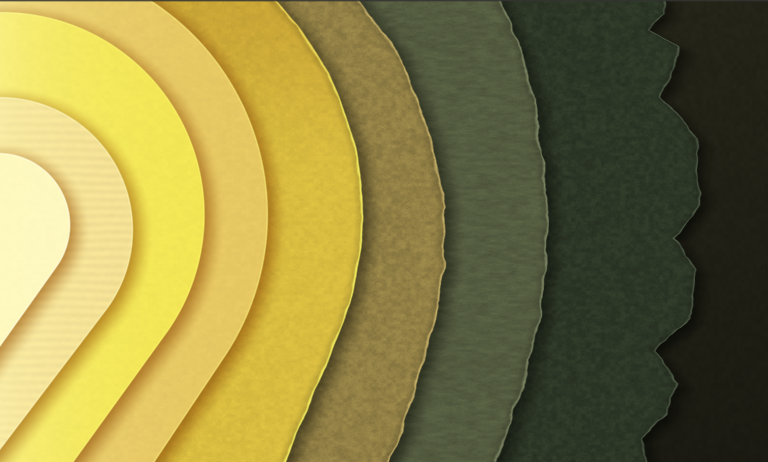
Give the GLSL for this background, as a WebGL 2 fragment shader.

```glsl
#version 300 es
precision highp float;
// Stacked paper sheets, from cream at the left to near black at the right.
// Each sheet is a disc that runs into a slanted tangent line; the outer ones
// have noisy torn rims. They are painted back to front with soft shadows.
uniform vec2 u_resolution;
out vec4 outColor;

const int SHEETS = 8;
const int BITES = 5;
// Disc centre x, y, radius, and the angle below which the edge runs straight
const vec4 SHAPE[SHEETS] = vec4[](
  vec4(-0.004, 0.513, 0.156, 0.618), vec4(0.0, 0.502, 0.288, 0.65),
  vec4(0.004, 0.535, 0.439, 0.625), vec4(0.028, 0.535, 0.552, 0.588),
  vec4(0.121, 0.535, 0.665, 0.398), vec4(0.169, 0.491, 0.794, 0.315),
  vec4(-0.032, 0.513, 1.216, 0.5), vec4(0.173, 0.535, 1.342, 0.5));
const vec3 PAPER[SHEETS] = vec3[](
  vec3(0.99, 0.97, 0.76), vec3(0.95, 0.87, 0.57), vec3(0.95, 0.90, 0.32),
  vec3(0.90, 0.78, 0.38), vec3(0.85, 0.74, 0.25), vec3(0.57, 0.50, 0.27),
  vec3(0.33, 0.36, 0.25), vec3(0.175, 0.215, 0.15));
const float TEAR[SHEETS] = float[](0.0, 0.0, 0.0, 0.0, 0.007, 0.018, 0.021, 0.027);
const float GRAIN[SHEETS] = float[](0.015, 0.02, 0.025, 0.03, 0.06, 0.16, 0.16, 0.24);
// Notches in the outermost sheet: height, depth, half width
const vec3 BITE[BITES] = vec3[](
  vec3(0.935, 0.055, 0.035), vec3(0.79, 0.065, 0.09), vec3(0.485, 0.06, 0.07),
  vec3(0.24, 0.08, 0.07), vec3(0.05, 0.04, 0.05));
const vec3 BACKDROP = vec3(0.125, 0.125, 0.085);
const vec3 GLOW = vec3(1.0, 0.98, 0.72);
const vec3 WARM_SHADE = vec3(0.70, 0.50, 0.24);
const vec3 DARK_SHADE = vec3(0.38, 0.38, 0.36);
const vec2 SHADOW_SHIFT = vec2(0.008, -0.012);
const float SHADOW_BLUR = 0.038;

float hash(vec2 p) {
  p = fract(p * vec2(0.1031, 0.1137));
  p += dot(p, p.yx + 33.33);
  return fract((p.x + p.y) * p.x * 17.31);
}

float noise(vec2 p) {
  vec2 i = floor(p), f = fract(p);
  f = f * f * (3.0 - 2.0 * f);
  return mix(mix(hash(i), hash(i + vec2(1, 0)), f.x),
             mix(hash(i + vec2(0, 1)), hash(i + 1.0), f.x), f.y);
}

float fbm(vec2 p) {
  float sum = 0.0, amp = 0.5;
  for (int k = 0; k < 4; k++) {
    sum += amp * noise(p);
    p = p * 2.07 + 11.3;
    amp *= 0.5;
  }
  return sum / 0.9375;
}

// Signed distance to the edge of one sheet, negative on the paper
float sheetEdge(int i, vec2 p) {
  vec4 s = SHAPE[i];
  vec2 q = p - s.xy;
  vec2 normal = vec2(cos(s.w), -sin(s.w));
  vec2 along = vec2(normal.y, -normal.x);
  float d = (dot(q, along) > 0.0 ? dot(q, normal) : length(q)) - s.z;
  if (TEAR[i] > 0.0) d += TEAR[i] * (fbm(p * vec2(9.0, 19.0) + float(i) * 17.0) - 0.5);
  if (i == SHEETS - 1)
    for (int k = 0; k < BITES; k++)
      d += BITE[k].y * 0.8 * max(0.0, 1.0 - abs(p.y - BITE[k].x) / BITE[k].z);
  return d;
}

// Surface of one sheet: fibres, ribs and a glow from the left
vec3 paperColor(int i, vec2 p) {
  vec2 stretch = i == 6 ? vec2(45.0, 150.0) : vec2(95.0, 120.0);
  float fibre = fbm(p * stretch + float(i) * 31.0) - 0.5;
  float fleck = noise(p * 330.0) - 0.5;
  vec3 c = PAPER[i] * (1.0 + GRAIN[i] * (1.6 * fibre + 0.35 * fleck));
  if (i == 1) c *= 1.0 + 0.018 * sin(p.y * 350.0 + 2.0 * noise(p * 8.0));
  if (i == 4) c *= mix(vec3(1.0), vec3(0.93, 0.88, 0.85), smoothstep(0.6, 1.0, p.y));
  if (i < 4) c = mix(c, GLOW, 0.45 * exp(-max(p.x, 0.0) / 0.16));
  return c;
}

void main() {
  vec2 p = gl_FragCoord.xy / u_resolution.y;
  float pixel = 1.0 / u_resolution.y;

  // Backdrop sheet
  float weave = fbm(p * vec2(120.0, 90.0)) - 0.5;
  vec3 color = BACKDROP * (1.0 + 0.2 * weave) * (0.82 + 0.3 * p.y);

  for (int i = SHEETS - 1; i >= 0; i--) {
    // Shadow thrown on everything painted so far
    float shadowEdge = sheetEdge(i, p - SHADOW_SHIFT);
    float shade = 1.0 - smoothstep(-0.025, SHADOW_BLUR, shadowEdge);
    color *= mix(vec3(1.0), i < 4 ? WARM_SHADE : DARK_SHADE, shade * 0.85);

    // Sheet with a pale rim, wider and uneven where torn
    float d = sheetEdge(i, p);
    vec3 sheet = paperColor(i, p);
    bool torn = TEAR[i] > 0.0;
    float rimWidth = torn ? 0.002 + 0.005 * noise(p * 70.0) : 0.003;
    float rim = smoothstep(-rimWidth - pixel, -0.3 * rimWidth, d);
    vec3 rimColor = sheet * 1.25 + (torn ? 0.10 : 0.02);
    sheet *= 1.0 - (torn ? 0.12 : 0.0) * smoothstep(-0.022, -rimWidth, d);
    sheet = mix(sheet, min(rimColor, 1.0), rim * (torn ? 0.75 : 0.4));
    color = mix(color, sheet, 1.0 - smoothstep(-pixel, pixel, d));
  }

  // Thin dark strip along the top
  color = mix(color, vec3(0.2, 0.2, 0.19), 0.85 * smoothstep(0.9955, 0.9985, p.y));
  outColor = vec4(clamp(color, 0.0, 1.0), 1.0);
}
```
